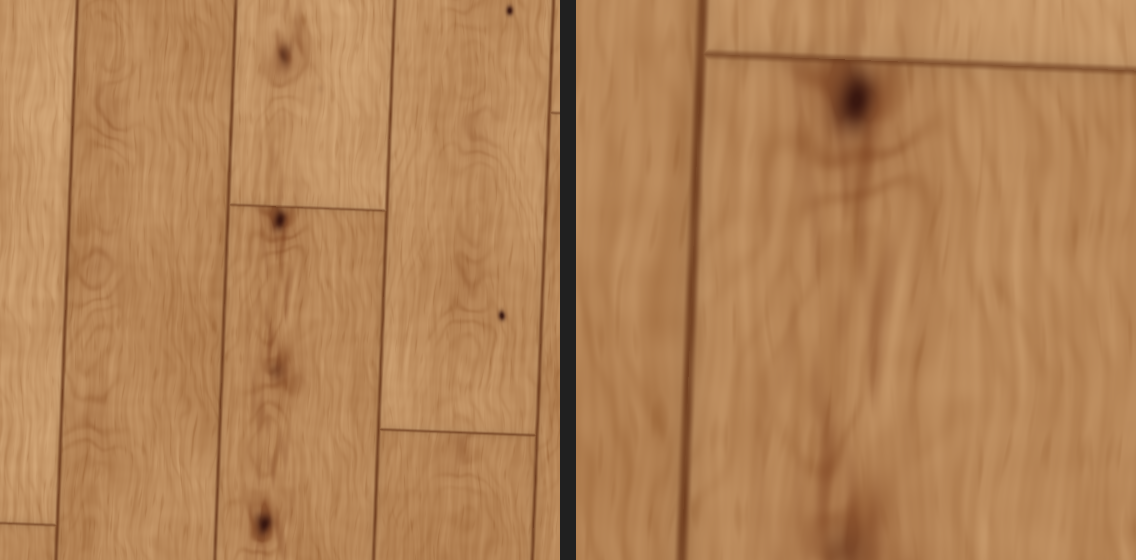
Left, the full canvas; right, a detail of the centre.
Give the GLSL for this texture, as a WebGL 1 fragment shader.

```glsl
precision highp float;
// Oak plank floor: slightly tilted boards with grain, knots and staggered end joints.

uniform vec2 u_resolution;

#define PLANK_WIDTH 0.2835
#define FIRST_SEAM 0.100
#define TILT 0.038
#define SEAM_HALF 0.0036
#define JOINT_HALF 0.0026
#define KNOT_SPACING 0.2725
#define OAK_DARK vec3(0.60, 0.385, 0.205)
#define OAK_PALE vec3(0.81, 0.635, 0.450)
#define STAIN vec3(0.52, 0.29, 0.15)
#define SEAM_COLOR vec3(0.43, 0.23, 0.11)
#define KNOT_COLOR vec3(0.20, 0.07, 0.05)

vec2 hashGradient(vec2 cell) {
  float a = fract(sin(dot(cell, vec2(127.1, 311.7))) * 43758.5) * 6.2832;
  return vec2(cos(a), sin(a));
}

float gradientNoise(vec2 p) {
  vec2 i = floor(p), f = fract(p);
  vec2 w = f * f * f * (f * (f * 6.0 - 15.0) + 10.0);
  vec2 e = vec2(1.0, 0.0);
  float a = dot(hashGradient(i), f);
  float b = dot(hashGradient(i + e.xy), f - e.xy);
  float c = dot(hashGradient(i + e.yx), f - e.yx);
  float d = dot(hashGradient(i + e.xx), f - e.xx);
  return mix(mix(a, b, w.x), mix(c, d, w.x), w.y);
}

// Height of the end joint in each column of boards.
float jointHeight(float column) {
  if (column < -0.5) return 0.066;
  if (column < 0.5) return 1.10;
  if (column < 1.5) return 0.650;
  return column < 2.5 ? 0.259 : 0.836;
}

float bell(vec2 d) { return exp(-dot(d, d)); }

float lineMask(float dist, float halfWidth) {
  float soft = 0.0012 + 0.5 / u_resolution.y;
  return 1.0 - smoothstep(halfWidth * 0.5 - soft, halfWidth + soft, dist);
}

void main() {
  vec2 uv = gl_FragCoord.xy / u_resolution;

  // Board layout in the tilted frame
  float across = (uv.x - FIRST_SEAM - TILT * uv.y) / PLANK_WIDTH;
  float along = uv.y + TILT * uv.x;
  float column = floor(across);
  float joint = jointHeight(column);
  float row = step(joint, along);
  float id = 2.0 * column + row;

  // Character of this board: brightness, amount of knots, heart of the grain
  float tone = mix(-0.45, 0.45, row) + 0.35 * cos((id - 3.0) * 1.5708);
  float rustic = pow(0.5 + 0.5 * cos((id - 2.0) * 1.2), 2.0);
  float heart = 0.22 + 0.05 * column * (column + 1.0);
  float x = (fract(across) - heart) * PLANK_WIDTH;
  vec2 board = vec2(x, along) + id * vec2(3.7, 5.3);
  vec2 warp = vec2(gradientNoise(board * vec2(16.0, 9.0)),
                   gradientNoise(board * vec2(34.0, 24.0) + 7.0));

  // Knots along the heart, with halos that bend the grain
  float bend = 0.0, halo = 0.0, core = 0.0;
  for (int i = 0; i < 4; i++) {
    float k = float(i);
    float even = 1.0 - mod(k, 2.0);
    float start = mix(0.022, 0.27, row);
    float y = joint + (2.0 * row - 1.0) * (start + KNOT_SPACING * k);
    vec2 d = vec2(x - 0.009 * sin(2.0 * k), along - y);
    vec2 rough = d + 0.009 * warp.yx;
    bend += bell(d / vec2(0.045, 0.075));
    halo += bell((d + 0.035 * warp) / vec2(0.034, 0.062)) * (0.35 + 0.3 * rustic);
    halo += bell(rough / vec2(0.022, 0.026)) * rustic * even;
    core += bell(rough / vec2(0.011, 0.017)) * rustic * (0.2 + 0.75 * even);
    vec2 pin = d - vec2(0.065, -0.058) + 0.003 * warp;
    core += bell(pin / vec2(0.006, 0.008)) * row * even * max(0.0, 1.0 - 2.0 * rustic);
  }

  // Growth rings: long arches around the heart
  float ringPhase = 46.0 * sqrt(x * x + 0.0006) + 7.0 * along
                  + 1.5 * warp.x + 0.45 * warp.y + 2.6 * bend;
  float rings = pow(0.5 + 0.5 * sin(6.2832 * ringPhase), 2.5);
  float ringFade = 0.45 + 0.5 * bend + 0.6 * gradientNoise(board * vec2(9.0, 4.0) + 3.0);

  // Fibres, pores, cross ripple and broad mottling
  vec2 fibrePos = board + vec2(0.012 * warp.x, 0.0);
  float fibre = gradientNoise(fibrePos * vec2(95.0, 5.0))
              + 0.7 * gradientNoise(fibrePos * vec2(190.0, 13.0));
  float pores = smoothstep(0.22, 0.6, gradientNoise(fibrePos * vec2(150.0, 22.0) + 11.0));
  float ripple = gradientNoise(board * vec2(14.0, 48.0) + 5.0);
  float mottle = gradientNoise(board * vec2(7.0, 3.5)) + 0.5 * warp.x;

  float shade = 0.67 + 0.19 * tone + 0.24 * mottle + 0.20 * fibre + 0.07 * ripple
              - 0.20 * rings * clamp(ringFade, 0.0, 1.0) - 0.18 * pores;
  vec3 color = mix(OAK_DARK, OAK_PALE, shade);

  // Reddish streaks along the heart of knotty boards
  float streak = rustic * bell(vec2(x / 0.035, 0.0))
               * smoothstep(-0.1, 0.5, gradientNoise(board * vec2(75.0, 13.0) + 2.0));
  color = mix(color, STAIN, clamp(0.55 * halo * (0.7 + 0.6 * rings) + 0.55 * streak, 0.0, 0.8));
  color = mix(color, KNOT_COLOR, clamp(core, 0.0, 0.92));

  // Seams between boards and at their ends
  float seamDist = abs(fract(across + 0.5) - 0.5) * PLANK_WIDTH;
  float jointDist = abs(along - joint);
  float wear = 0.82 + 0.25 * gradientNoise(vec2(column * 9.0, along * 25.0));
  float gap = max(lineMask(seamDist, SEAM_HALF), 0.75 * lineMask(jointDist, JOINT_HALF));
  color *= 1.0 - 0.08 * exp(-min(seamDist, jointDist) / 0.006);
  color = mix(color, SEAM_COLOR, gap * wear);

  gl_FragColor = vec4(clamp(color, 0.0, 1.0), 1.0);
}
```
